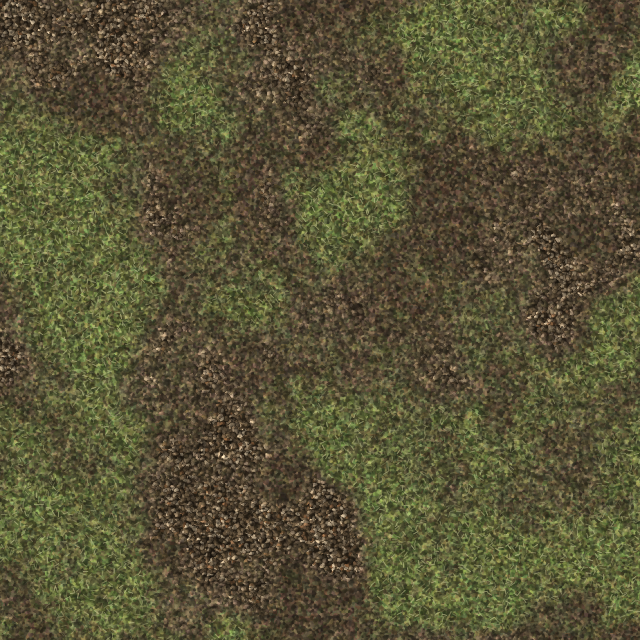
Give the GLSL for this texture, as a Shadertoy shader.

```glsl
// Mossy ground: soft patches of grass and bare soil, with gravelly spots.
// Layered cellular noise shapes the patches and the fine grain; oriented
// segments scattered in cells make blades, and warped cells make grit.

const float PATCH_SCALE  = 5.2;    // largest patches per canvas
const float BLADE_SCALE  = 150.0;  // cells per canvas for each detail
const float GRIT_SCALE   = 165.0;
const float GRAIN_SCALE  = 285.0;
const float GRAIN_CONTRAST = 0.95;
const float CLUMP_CONTRAST = 0.50;
const float BLADE_HALF_LENGTH = 0.5;
const float BLADE_WIDTH = 0.24;
const float TINT_STRENGTH = 0.16;

const vec3 SOIL_DARK  = vec3(0.285, 0.242, 0.175);
const vec3 SOIL_LIGHT = vec3(0.345, 0.300, 0.225);
const vec3 MOSS_DULL  = vec3(0.310, 0.300, 0.195);
const vec3 MOSS_LUSH  = vec3(0.350, 0.372, 0.210);
const vec3 BLADE_TIP  = vec3(0.730, 0.730, 0.530);
const vec3 GAP        = vec3(0.140, 0.108, 0.070);
const vec3 GRIT_BROWN = vec3(0.310, 0.250, 0.180);
const vec3 GRIT_GREY  = vec3(0.630, 0.570, 0.470);
const vec3 GRIT_RUST  = vec3(0.440, 0.270, 0.160);

// Integer hash of a cell to three values in 0..1
vec3 hash3(vec2 cell) {
    uvec3 v = uvec3(ivec3(ivec2(cell), 17)) * 1664525u + 1013904223u;
    v.x += v.y * v.z; v.y += v.z * v.x; v.z += v.x * v.y;
    v ^= v >> 16u;
    v.x += v.y * v.z; v.y += v.z * v.x; v.z += v.x * v.y;
    return vec3(v >> 8u) / 16777216.0;
}

// Smooth cellular noise: random values blended around jittered points
float cellBlend(vec2 p) {
    vec2 base = floor(p);
    vec2 sum = vec2(0.0);
    for (int y = -1; y <= 1; y++)
    for (int x = -1; x <= 1; x++) {
        vec2 cell = base + vec2(x, y);
        vec3 h = hash3(cell);
        vec2 d = cell + h.xy - p;
        float w = exp(-5.0 * dot(d, d));
        sum += vec2(w * h.z, w);
    }
    return sum.x / sum.y;
}

// Layered cellular noise for the broad patches
float patches(vec2 p) {
    float total = 0.0, weight = 1.0, sum = 0.0;
    for (int i = 0; i < 5; i++) {
        total += weight * cellBlend(p);
        sum += weight;
        p = mat2(0.8, 0.6, -0.6, 0.8) * p * 2.1 + 19.7;
        weight *= 0.54;
    }
    return total / sum;
}

// Grit: nearest distance in x, three random values of that cell in yzw
vec4 grit(vec2 p) {
    vec2 base = floor(p);
    float nearest = 9.0;
    vec2 id = base;
    for (int y = -1; y <= 1; y++)
    for (int x = -1; x <= 1; x++) {
        vec2 cell = base + vec2(x, y);
        float d = length(cell + hash3(cell).xy - p);
        if (d < nearest) { nearest = d; id = cell; }
    }
    return vec4(nearest, hash3(id + 311.0));
}

// Short strokes of random direction and brightness
float blades(vec2 p) {
    vec2 base = floor(p);
    float best = 0.0;
    for (int y = -1; y <= 1; y++)
    for (int x = -1; x <= 1; x++) {
        vec2 cell = base + vec2(x, y);
        vec3 h = hash3(cell);
        float angle = 6.2832 * hash3(cell + 97.0).x;
        vec2 dir = vec2(cos(angle), sin(angle));
        vec2 d = p - cell - h.xy;
        d -= dir * clamp(dot(d, dir), -BLADE_HALF_LENGTH, BLADE_HALF_LENGTH);
        best = max(best, h.z * h.z * smoothstep(BLADE_WIDTH, 0.03, length(d)));
    }
    return best;
}

void mainImage(out vec4 fragColor, in vec2 fragCoord) {
    vec2 uv = fragCoord / iResolution.y;

    // Broad layout
    float ground = patches(uv * PATCH_SCALE + 40.0);
    float variety = patches(uv * PATCH_SCALE * 1.3 + 83.0);
    float soilMask = smoothstep(0.38, 0.60, ground);
    float gritMask = smoothstep(0.47, 0.66, ground) * smoothstep(0.36, 0.60, variety);
    float lush = smoothstep(0.54, 0.30, ground + 0.3 * (variety - 0.5));

    // Fine grain shared by all surfaces
    float grain = cellBlend(uv * GRAIN_SCALE + 7.0) - 0.5;
    float clump = cellBlend(uv * GRAIN_SCALE * 0.45 + 51.0) - 0.5;
    float speckle = exp(GRAIN_CONTRAST * grain + CLUMP_CONTRAST * clump);
    vec4 stone = grit(uv * GRIT_SCALE + 13.0 + 0.9 * vec2(grain, clump));
    vec3 tint = 1.0 + TINT_STRENGTH * (stone.yzw - 0.5);

    // Soil and moss
    vec3 soil = mix(SOIL_DARK, SOIL_LIGHT, smoothstep(0.3, 0.7, variety)) * speckle * tint;
    vec3 moss = mix(MOSS_DULL, MOSS_LUSH, lush) * speckle * tint;
    moss = mix(moss, BLADE_TIP, blades(uv * BLADE_SCALE + 29.0) * mix(0.25, 0.65, lush));

    // Soft grit with dark hollows between the grains
    vec3 pebble = mix(GRIT_BROWN, GRIT_GREY, stone.y * stone.y);
    pebble = mix(pebble, GRIT_RUST, 0.6 * smoothstep(0.88, 0.96, stone.z));
    vec3 gravel = mix(pebble, GAP, smoothstep(0.25, 0.75, stone.x)) * speckle;

    vec3 color = mix(moss, soil, soilMask);
    color = mix(color, gravel, 0.9 * gritMask);
    fragColor = vec4(clamp(color, 0.0, 1.0), 1.0);
}
```
